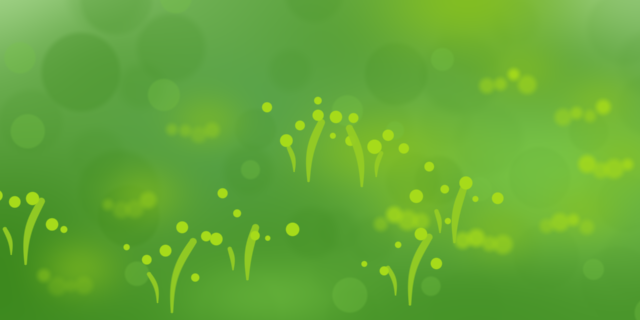
This background is drawn by a WebGL 2 fragment shader. Its source:

```glsl
#version 300 es
precision highp float;

#define DISC_COUNT 44
#define PALE_DISC_COUNT 14
#define CLUSTER_COUNT 9
#define SPROUT_COUNT 7
#define DOTS_PER_SPROUT 6
#define DISC_OPACITY 0.30
#define HAZE_OPACITY 0.55
#define BLADE_LENGTH 0.18
#define BLADE_HALF_WIDTH 0.013

uniform vec2 u_resolution;
out vec4 fragColor;

const vec3 FOREST = vec3(0.22, 0.52, 0.10);
const vec3 LEAF   = vec3(0.28, 0.58, 0.16);
const vec3 SAGE   = vec3(0.39, 0.66, 0.28);
const vec3 TEAL   = vec3(0.31, 0.62, 0.32);
const vec3 MEADOW = vec3(0.47, 0.77, 0.27);
const vec3 MIST   = vec3(0.64, 0.83, 0.54);
const vec3 OLIVE  = vec3(0.52, 0.75, 0.12);
const vec3 LIME   = vec3(0.65, 0.86, 0.10);
const vec3 BLADE  = vec3(0.58, 0.80, 0.14);

vec2 hash2(float n) {
    return fract(sin(n * vec2(12.71, 31.17) + vec2(1.3, 4.7)) * 4375.85);
}

float glow(vec2 p, vec2 centre, vec2 radius) {
    vec2 d = (p - centre) / radius;
    return exp(-dot(d, d));
}

float disc(vec2 p, vec2 centre, float radius, float blur) {
    return 1.0 - smoothstep(-blur, blur, length(p - centre) - radius);
}

// Evenly spread points over the 2 x 1 canvas
vec2 scatter(float n) {
    return fract(n * vec2(0.7549, 0.5698) + 0.2 * hash2(n)) * vec2(2.1, 1.1) - 0.05;
}

// Curved stroke, narrow at its foot and round at its tip
float blade(vec2 p, vec2 foot, float len, float lean, float halfWidth, float blur) {
    vec2 q = p - foot;
    float t = clamp((q.y + q.x * lean / len) / (len + lean * lean / len), 0.0, 1.0);
    float bow = 0.35 * lean * sin(3.14 * t);
    float width = halfWidth * mix(0.3, 1.0, sin(2.2 * t));
    return 1.0 - smoothstep(-blur, blur, length(q - vec2(lean * t - bow, len * t)) - width);
}

vec3 backdrop(vec2 p) {
    float sway = 0.07 * sin(p.x * 4.1 + 1.0) + 0.05 * sin(p.x * 7.3 - p.y * 5.0);
    vec3 col = mix(LEAF, SAGE, smoothstep(0.0, 0.5, p.y + sway));
    col = mix(col, TEAL, 0.8 * glow(p, vec2(0.72, 0.58), vec2(0.3, 0.22)));
    col = mix(col, MEADOW, glow(p, vec2(1.72, 0.46), vec2(0.52, 0.26)));
    col = mix(col, MEADOW, 0.6 * glow(p, vec2(0.85, 0.08), vec2(0.3, 0.12)));
    col = mix(col, FOREST, 0.85 * glow(p, vec2(0.03, 0.18), vec2(0.4, 0.36)));
    col = mix(col, LEAF, 0.9 * glow(p, vec2(1.5, 0.0), vec2(0.4, 0.16)));
    col = mix(col, MIST, glow(p, vec2(0.0, 1.06), vec2(0.5, 0.26)));
    col = mix(col, MIST, 0.85 * glow(p, vec2(1.98, 1.06), vec2(0.34, 0.24)));
    return col;
}

// Places where foliage is dense
float thicket(vec2 p) {
    return glow(p, vec2(0.32, 0.82), vec2(0.3, 0.2)) + glow(p, vec2(1.08, 0.88), vec2(0.26, 0.2))
         + glow(p, vec2(1.72, 0.78), vec2(0.26, 0.14)) + glow(p, vec2(0.92, 0.36), vec2(0.22, 0.2))
         + glow(p, vec2(1.36, 0.32), vec2(0.2, 0.14)) + glow(p, vec2(0.4, 0.35), vec2(0.4, 0.18));
}

void main() {
    vec2 p = gl_FragCoord.xy / u_resolution.y;
    float edge = 1.0 / u_resolution.y;
    float dense = min(thicket(p), 1.0);
    vec3 col = mix(backdrop(p), LEAF, 0.4 * dense);

    // Dark out-of-focus discs, strongest in the thickets
    for (int i = 0; i < DISC_COUNT; i++) {
        vec2 rnd = hash2(float(i) + 40.0);
        vec2 centre = scatter(float(i));
        float shade = disc(p, centre, 0.06 + 0.07 * rnd.x, 0.008 + 0.02 * rnd.y);
        float weight = 0.2 + 0.8 * min(thicket(centre), 1.0);
        col = mix(col, mix(FOREST, LEAF, rnd.y), DISC_OPACITY * shade * weight);
    }

    // Broad yellow light
    col = mix(col, OLIVE, 0.9 * glow(p, vec2(1.46, 1.0), vec2(0.28, 0.17)));
    col = mix(col, OLIVE, 0.75 * glow(p, vec2(1.2, 0.53), vec2(0.24, 0.12)));

    // Small pale discs
    for (int i = 0; i < PALE_DISC_COUNT; i++) {
        float n = float(i) + 70.0;
        col = mix(col, MEADOW, 0.3 * disc(p, scatter(n), 0.026 + 0.03 * hash2(n).x, 0.005));
    }

    // Blurred flower clusters: an arc on the right, a rising line on the left
    for (int i = 0; i < CLUSTER_COUNT; i++) {
        float n = float(i);
        bool onArc = i < 6;
        float angle = 1.4 - 0.75 * n;
        vec2 centre = onArc ? vec2(1.52, 0.5) + vec2(0.38, 0.25) * vec2(cos(angle), sin(angle))
                            : vec2(0.2, 0.13) + (n - 6.0) * vec2(0.2, 0.23);
        float strength = onArc ? 0.95 : 0.45;
        col = mix(col, OLIVE, HAZE_OPACITY * glow(p, centre + vec2(0.05, 0.03), vec2(0.12, 0.09)));
        for (int j = 0; j < 4; j++) {
            vec2 rnd = hash2(n * 5.0 + float(j) + 9.0);
            vec2 offset = vec2((float(j) - 1.5) * 0.042, 0.05 * (rnd.x - 0.5));
            float petal = disc(p, centre + offset, 0.015 + 0.016 * rnd.y, 0.013);
            col = mix(col, LIME, strength * (0.4 + 0.6 * rnd.x) * petal);
        }
    }

    // Crisp sprouts with floating dots
    for (int i = 0; i < SPROUT_COUNT; i++) {
        float n = float(i);
        vec2 root = vec2(0.08 + 1.34 * pow(n / float(SPROUT_COUNT - 1), 0.6),
                         0.36 + 0.24 * sin(3.5 + 0.9 * n + 0.1 * n * n));
        vec2 rnd = hash2(n + 20.0);
        float side = rnd.x < 0.3 ? -1.0 : 1.0;
        float lean = side * (0.02 + 0.05 * rnd.y);
        vec2 foot = root - vec2(0.0, 0.1);
        float len = BLADE_LENGTH * (0.85 + 0.4 * rnd.y);
        float tall = blade(p, foot, len, lean, BLADE_HALF_WIDTH, edge);
        vec2 sideFoot = foot + vec2(-0.045 * side, 0.03);
        float small = blade(p, sideFoot, 0.4 * len, -0.4 * lean, 0.6 * BLADE_HALF_WIDTH, edge);
        col = mix(col, BLADE, 0.95 * max(tall, small));
        for (int j = 0; j < DOTS_PER_SPROUT; j++) {
            vec2 spot = hash2(n * 11.0 + float(j) + 150.0);
            vec2 offset = vec2((float(j) - 2.5) * 0.052 + 0.03 * (spot.x - 0.5), 0.17 * spot.y);
            float size = 0.008 + 0.015 * spot.x + (i == 0 ? 0.012 * spot.y : 0.0);
            col = mix(col, LIME, disc(p, root + offset, size, edge));
        }
    }

    fragColor = vec4(col, 1.0);
}
```
